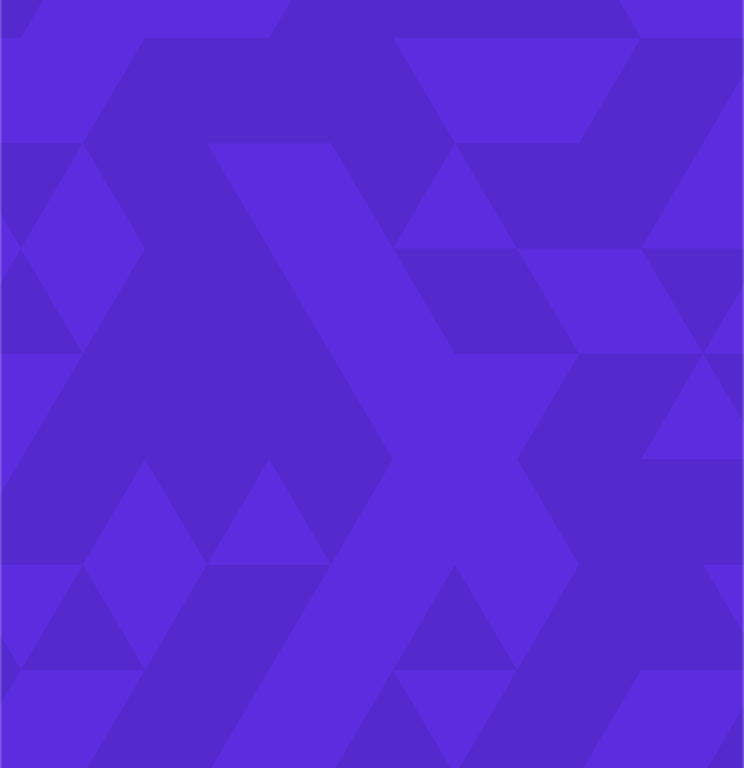
Write a WebGL 1 fragment shader that draws this background.

```glsl
precision highp float;

uniform vec2 u_resolution;

const vec3 DARK_VIOLET = vec3(0.329, 0.161, 0.808);
const vec3 LIGHT_VIOLET = vec3(0.361, 0.177, 0.872);
const vec2 TRIANGLE_SIZE = vec2(0.1615, 0.1372); // side and height
const vec2 GRID_ORIGIN = vec2(0.108, -0.0096);
const float PERIOD = 17.0;
const float LIGHT_COUNT = 8.0; // light triangles per period
const int SAMPLES = 4;         // per pixel side
const float RIM_WIDTH = 0.002;
const float RIM_PALENESS = 0.2;

// Integer modulo, safe against rounding at exact multiples
float wrapInt(float n, float period) {
  return floor(mod(n + 0.5, period));
}

// Position along the row (x) and row number (y) of the triangle at p
vec2 triangleCell(vec2 p, vec2 origin, vec2 size) {
  vec2 q = (p - origin) / size;
  float column = floor(q.x - 0.5 * q.y) + floor(q.x + 0.5 * q.y);
  return vec2(column, floor(q.y));
}

// Cubing permutes the residues of 17, so every row keeps the same light share
float isLight(vec2 cell, float period, float lightCount) {
  float rowShift = 5.0 * cell.y * cell.y + 1.0;
  float residue = wrapInt(cell.x + rowShift, period);
  float windowStart = 10.0 + wrapInt(cell.y, 4.0);
  float rank = wrapInt(residue * residue * residue - windowStart, period);
  return 1.0 - step(lightCount - 0.5, rank);
}

// Light coverage of one pixel, averaged over a square of samples
float lightCoverage(vec2 pixelCorner, float scale) {
  float total = 0.0;
  for (int j = 0; j < SAMPLES; j++) {
    for (int i = 0; i < SAMPLES; i++) {
      vec2 offset = (vec2(float(i), float(j)) + 0.5) / float(SAMPLES);
      vec2 p = (pixelCorner + offset) / scale;
      vec2 cell = triangleCell(p, GRID_ORIGIN, TRIANGLE_SIZE);
      total += isLight(cell, PERIOD, LIGHT_COUNT);
    }
  }
  return total / float(SAMPLES * SAMPLES);
}

// Thin band along the left and right borders, one pixel soft
float sideRim(float x, float width, float pixelsAcross) {
  float borderDistance = min(x, 1.0 - x);
  return clamp((width - borderDistance) * pixelsAcross + 0.5, 0.0, 1.0);
}

void main() {
  float coverage = lightCoverage(gl_FragCoord.xy - 0.5, u_resolution.y);
  vec3 color = mix(DARK_VIOLET, LIGHT_VIOLET, coverage);
  float rim = sideRim(gl_FragCoord.x / u_resolution.x, RIM_WIDTH, u_resolution.x);
  gl_FragColor = vec4(mix(color, vec3(1.0), RIM_PALENESS * rim), 1.0);
}
```
